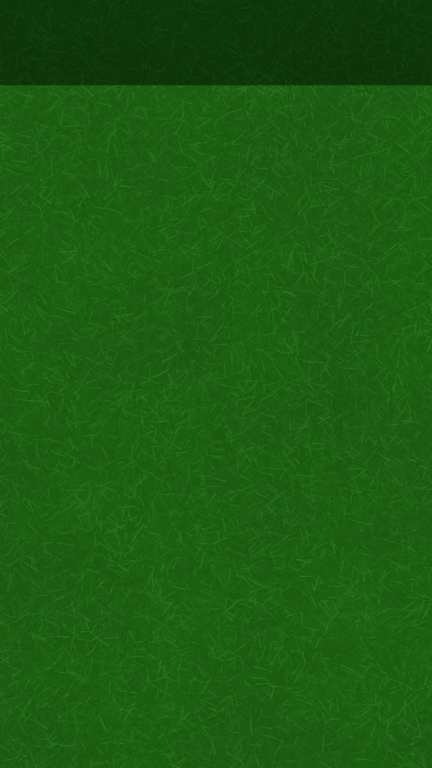
A Shadertoy shader for this texture:

```glsl
// Mown turf seen from above, crossed by a flat shaded band along the top.
// Layers of jittered cells each hold one thin, bent, tapered blade;
// soft value noise varies the tone of the lawn over larger patches.
#define BAND_EDGE 0.889
#define CELL 0.014
#define LAYERS 5
#define BLADE_WIDTH 0.0009
#define BLADE_BEND 9.0
#define PATCH_AMOUNT 0.09
#define SOIL_GREEN vec3(0.088, 0.330, 0.050)
#define TIP_GREEN vec3(0.185, 0.505, 0.145)
#define BAND_TINT vec3(0.47, 0.58, 0.50)

float hash(vec2 p) {
    return fract(sin(dot(p, vec2(127.1, 311.7))) * 43758.55);
}

float valueNoise(vec2 p) {
    vec2 cell = floor(p), f = fract(p);
    f = f * f * (3.0 - 2.0 * f);
    float low = mix(hash(cell), hash(cell + vec2(1, 0)), f.x);
    float high = mix(hash(cell + vec2(0, 1)), hash(cell + vec2(1, 1)), f.x);
    return mix(low, high, f.y);
}

// Coverage of a curved blade lying along the x axis.
float bladeCoverage(vec2 p, float halfLength, float bend, float pixel) {
    p.y += bend * (p.x * p.x - 0.3 * halfLength * halfLength);
    float along = clamp(p.x, -halfLength, halfLength);
    float width = BLADE_WIDTH * (0.8 - 0.35 * along / halfLength);
    float distanceToBlade = length(p - vec2(along, 0.0)) - width;
    return clamp(0.5 - distanceToBlade / pixel, 0.0, 1.0);
}

// Paint one layer of blades over the tone below it.
float bladeLayer(vec2 p, float tone, float layer, float pixel) {
    vec2 grid = p / CELL + layer * vec2(0.37, 0.61);
    vec2 home = floor(grid);
    for (int j = -1; j <= 1; j++) {
        for (int i = -1; i <= 1; i++) {
            vec2 cell = home + vec2(i, j);
            vec2 seed = cell + layer * vec2(17.3, 41.9);
            vec2 jitter = vec2(hash(seed), hash(seed + 5.3));
            vec2 offset = (grid - cell - jitter) * CELL;
            float angle = 6.2832 * hash(seed + 11.7);
            float c = cos(angle), s = sin(angle);
            offset = mat2(c, -s, s, c) * offset;
            float halfLength = CELL * mix(0.25, 0.9, hash(seed + 23.1));
            float bend = BLADE_BEND * (2.0 * hash(seed + 31.9) - 1.0);
            float shade = hash(seed + 47.3);
            float bladeTone = 0.08 + 0.72 * shade * shade;
            float cover = bladeCoverage(offset, halfLength, bend, pixel);
            tone = mix(tone, bladeTone, 0.85 * cover);
        }
    }
    return tone;
}

void mainImage(out vec4 fragColor, in vec2 fragCoord) {
    float pixel = 1.0 / iResolution.y;
    vec2 p = fragCoord * pixel;

    // Fine ground grain, then blades from bottom to top.
    float tone = 0.12 + 0.18 * valueNoise(p * 300.0);
    for (int k = 0; k < LAYERS; k++) {
        tone = bladeLayer(p, tone, float(k), pixel);
    }

    // Broad patches of lighter and darker growth.
    float growth = 0.6 * valueNoise(p * 9.0) + 0.4 * valueNoise(p * 27.0 + 7.0);
    vec3 color = mix(SOIL_GREEN, TIP_GREEN, tone);
    color *= 1.0 + PATCH_AMOUNT * (growth - 0.5);

    // Shaded band, slightly deeper toward its lower edge.
    float band = smoothstep(-pixel, pixel, p.y - BAND_EDGE);
    float depth = mix(0.97, 1.03, smoothstep(BAND_EDGE, 1.0, p.y));
    color *= mix(vec3(1.0), BAND_TINT * depth, band);

    fragColor = vec4(color, 1.0);
}
```
